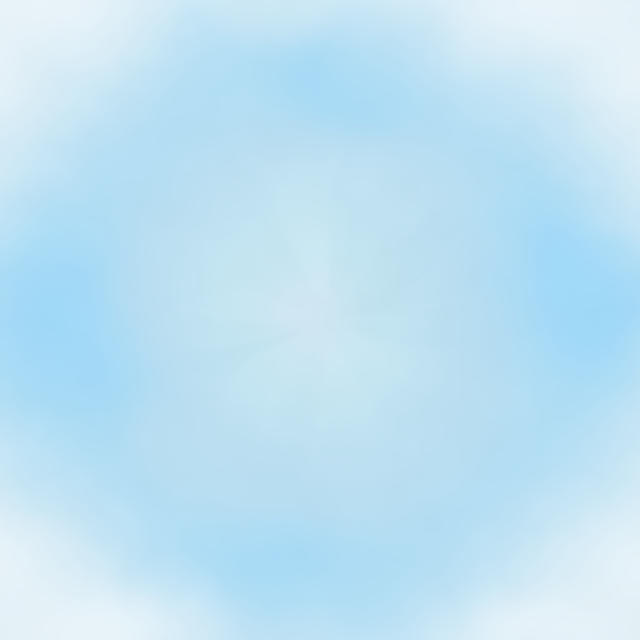
This background is drawn by a three.js fragment shader. Its source:

```glsl
// Soft watercolour sky: a pale centre with faint petals, a blue ring and white corner clouds.
varying vec2 vUv;

float hash(vec2 p) {
  vec3 q = fract(vec3(p.xyx) * 0.1031);
  q += dot(q, q.yzx + 33.33);
  return fract((q.x + q.y) * q.z);
}

float noise(vec2 p) {
  vec2 cell = floor(p);
  vec2 f = fract(p);
  f = f * f * (3.0 - 2.0 * f);
  return mix(mix(hash(cell), hash(cell + vec2(1.0, 0.0)), f.x),
             mix(hash(cell + vec2(0.0, 1.0)), hash(cell + 1.0), f.x), f.y);
}

float fbm(vec2 p) {
  float sum = 0.0;
  float weight = 0.5;
  for (int i = 0; i < 5; i++) {
    sum += weight * noise(p);
    p = mat2(0.8, 0.6, -0.6, 0.8) * p * 2.0 + 7.3;
    weight *= 0.5;
  }
  return sum / 0.96875;
}

// Soft elliptical spot
float glow(vec2 p, vec2 center, vec2 size) {
  vec2 d = (p - center) / size;
  return exp(-dot(d, d));
}

// Signed tint of overlapping brush petals around the centre
float petals(vec2 p, float count, float seed) {
  float r = length(p);
  float turn = (atan(p.y, p.x + 0.00001) / 6.2831853 + 0.5) * count;
  turn += 0.6 * (noise(p * 14.0 + seed) - 0.5);
  float id = mod(floor(turn), count);
  float next = mod(id + 1.0, count);
  float blend = smoothstep(0.7, 1.0, fract(turn));
  float tint = mix(hash(vec2(id, seed)), hash(vec2(next, seed)), blend) - 0.5;
  float reach = mix(hash(vec2(id, seed + 9.0)), hash(vec2(next, seed + 9.0)), blend);
  reach = 0.13 + 0.17 * reach;
  return tint * smoothstep(0.01, 0.07, r) * (1.0 - smoothstep(reach - 0.03, reach + 0.02, r));
}

void main() {
  // Painterly distortion
  vec2 wobble = vec2(fbm(vUv * 7.0), fbm(vUv * 7.0 + 31.0)) - 0.5;
  vec2 uv = vUv + 0.06 * wobble;
  vec2 p = uv - vec2(0.49, 0.5);
  float r = length(p);

  // Pale heart fading out to the blue ring
  vec3 color = mix(vec3(0.815, 0.903, 0.952), vec3(0.767, 0.894, 0.941), smoothstep(0.0, 0.12, r));
  color = mix(color, vec3(0.728, 0.869, 0.943), smoothstep(0.09, 0.31, r + 0.08 * (0.5 - vUv.y)));
  color = mix(color, vec3(0.698, 0.868, 0.953), smoothstep(0.27, 0.4, r));

  // Petals
  vec2 q = vUv - vec2(0.505, 0.5);
  color += vec3(0.022, 0.014, 0.008) * (petals(q, 17.0, 3.0) + petals(q, 11.0, 8.0));

  // Blue pools on the four sides
  float blue = glow(uv, vec2(0.08, 0.51), vec2(0.10, 0.13))
             + glow(uv, vec2(0.95, 0.49), vec2(0.12, 0.10))
             + 0.8 * glow(uv, vec2(0.86, 0.60), vec2(0.08, 0.11))
             + 0.5 * glow(uv, vec2(0.16, 0.39), vec2(0.08, 0.08))
             + 0.5 * glow(uv, vec2(0.49, 0.90), vec2(0.05, 0.06))
             + 0.5 * glow(uv, vec2(0.56, 0.84), vec2(0.09, 0.05))
             + 0.55 * glow(uv, vec2(0.44, 0.13), vec2(0.12, 0.06));
  color = mix(color, vec3(0.622, 0.848, 0.972), min(blue, 1.0) * 0.92);

  // White clouds in the corners and along the top edge
  vec2 c = abs(uv - 0.5);
  float mist = fbm(uv * vec2(4.0, 6.0) + 12.0) - 0.5;
  float cloud = smoothstep(0.50, 0.90, c.x + c.y + 0.12 * mist);
  cloud = max(cloud, 0.55 * smoothstep(0.91, 1.01, uv.y + 0.03 * mist));
  cloud = max(cloud, 0.25 * smoothstep(0.07, 0.0, uv.y));
  color = mix(color, vec3(0.885, 0.941, 0.966), cloud);

  // Brightest cloud crests
  float crest = glow(uv, vec2(0.08, 1.0), vec2(0.16, 0.06))
              + glow(uv, vec2(0.82, 0.98), vec2(0.18, 0.08))
              + glow(uv, vec2(0.17, 0.02), vec2(0.14, 0.06))
              + 0.8 * glow(uv, vec2(0.82, 0.02), vec2(0.15, 0.05))
              + 0.6 * glow(uv, vec2(0.0, 0.86), vec2(0.07, 0.06))
              + 0.6 * glow(uv, vec2(1.0, 0.86), vec2(0.06, 0.05))
              + 0.6 * glow(uv, vec2(0.01, 0.13), vec2(0.07, 0.06))
              + 0.6 * glow(uv, vec2(0.99, 0.13), vec2(0.07, 0.06));
  color = mix(color, vec3(0.918, 0.957, 0.978), min(crest, 1.0) * 0.8);

  // Fine pigment variation
  color += 0.014 * (fbm(uv * 16.0 + 5.0) - 0.5);
  gl_FragColor = vec4(color, 1.0);
}
```
